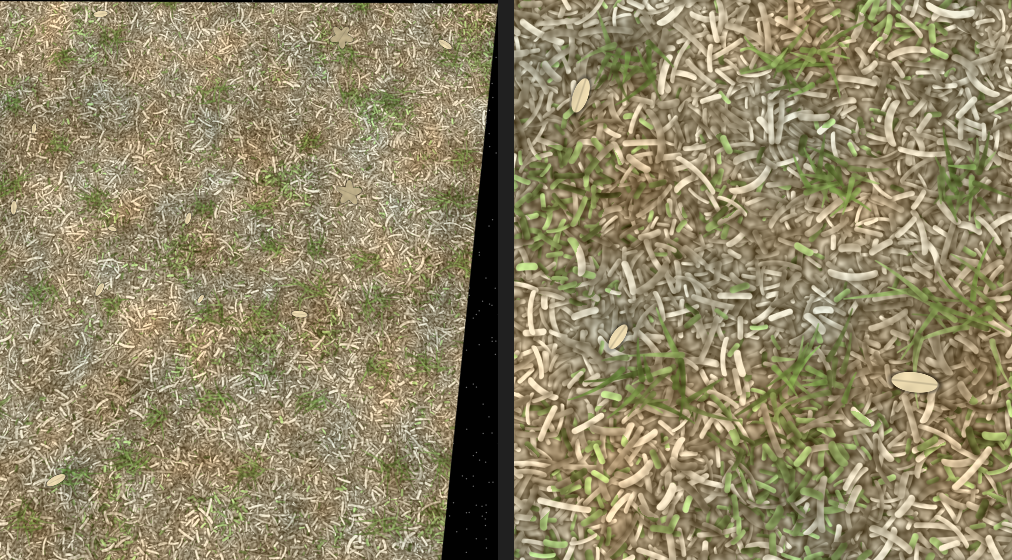
Left, the full canvas; right, a detail of the centre.
This texture is drawn by a Shadertoy shader. Its source:

```glsl
// Dry, trampled lawn seen at a slant: layers of short bent straws over soil,
// green tufts of radiating blades and a few pale fallen leaves.
// A slanted black border with sparse specks closes the right and top sides.

const vec3 DARK_STRAW = vec3(0.29, 0.23, 0.12);
const vec3 PALE_STRAW = vec3(0.93, 0.88, 0.77);
const vec3 GREEN_TINT = vec3(0.76, 1.00, 0.62);
const vec3 LEAF_CREAM = vec3(0.93, 0.86, 0.69);
const vec3 LEAF_TAN = vec3(0.75, 0.69, 0.54);
const vec3 BORDER_BLACK = vec3(0.005);
const int STRAW_LAYERS = 7;
const int BLADES = 20;
const float STRAW_CELLS = 68.0;   // density of the lowest, finest layer
const float TUFT_CELLS = 9.0;
const float TUFT_SHARE = 0.42;
const float LEAF_CELLS = 5.0;
const float LEAF_SHARE = 0.32;
const float SLANT = 0.35;         // grains shrink towards the top
const float SPECKLE = 0.34;

vec3 hash(vec2 c, float seed) {
    vec3 v = fract((c.xyx + seed * 17.3) * vec3(0.1031, 0.1030, 0.0973));
    v += dot(v, v.yxz + 33.33);
    return fract((v.xxy + v.yzz) * v.zyx);
}

float corner(vec2 cell, vec2 f, vec2 o) {
    float a = 6.2832 * hash(cell + o, 3.0).x;
    return dot(vec2(cos(a), sin(a)), f - o);
}

float gradientNoise(vec2 p) {
    vec2 i = floor(p), f = p - i;
    vec2 u = f * f * f * (f * (f * 6.0 - 15.0) + 10.0);
    return mix(mix(corner(i, f, vec2(0, 0)), corner(i, f, vec2(1, 0)), u.x),
               mix(corner(i, f, vec2(0, 1)), corner(i, f, vec2(1, 1)), u.x), u.y);
}

float fbm(vec2 p) {
    return gradientNoise(p) + 0.5 * gradientNoise(p * 2.1 + 7.0)
         + 0.25 * gradientNoise(p * 4.3 + 19.0);
}

float cover(float d, float aa) { return 1.0 - smoothstep(-aa, aa, d); }

vec2 turn(vec2 d, float a) {
    float c = cos(a), s = sin(a);
    return vec2(c * d.x + s * d.y, c * d.y - s * d.x);
}

// Surface state: x = tone from dark to pale, y = greenness
void addStraws(inout vec2 ground, vec2 q, float cells, float seed, float patchTone, float lush, float aa) {
    vec2 g = q * cells, home = floor(g);
    for (int k = 0; k < 9; k++) {
        vec2 c = home + vec2(k % 3 - 1, k / 3 - 1);
        vec3 place = hash(c, seed), look = hash(c, seed + 40.0);
        vec2 l = turn(g - c - place.xy, 6.2832 * place.z);
        l.y += (look.x - 0.5) * 0.9 * l.x * l.x;
        float halfLen = mix(0.2, 0.75, look.y * look.y);
        float width = mix(0.06, 0.12, look.x);
        float d = length(vec2(max(abs(l.x) - halfLen, 0.0), l.y)) - width;
        ground.x *= 1.0 - 0.32 * (1.0 - smoothstep(0.0, 0.16, d));
        float tone = mix(0.3, 1.12, look.z) + patchTone - 0.12 * l.y / width;
        float green = step(look.y, lush) * 0.75;
        ground = mix(ground, vec2(tone - 0.15 * green, green), cover(d, aa * cells));
    }
}

void addTufts(inout vec2 ground, vec2 q, float aa) {
    vec2 home = floor(q * TUFT_CELLS);
    for (int k = 0; k < 9; k++) {
        vec2 c = home + vec2(k % 3 - 1, k / 3 - 1);
        vec3 h = hash(c, 91.0);
        vec2 d = q - (c + 0.25 + 0.5 * h.xy) / TUFT_CELLS;
        if (h.z > TUFT_SHARE || length(d) > 0.09) continue;
        float size = mix(0.65, 1.15, h.z / TUFT_SHARE);
        ground.x *= 1.0 - 0.3 * (1.0 - smoothstep(0.01, 0.05 * size, length(d)));
        for (int b = 0; b < BLADES; b++) {
            vec3 r = hash(c * 5.0 + vec2(b, b * 3), 57.0);
            vec3 s = hash(c * 3.0 + vec2(b * 2, b), 23.0);
            vec2 root = (s.xy - 0.5) * vec2(0.055, 0.035) * size;
            vec2 l = turn(d - root, 6.2832 * r.x);
            float len = mix(0.014, 0.046, r.y) * size;
            l.y += (r.z - 0.5) * 14.0 * l.x * l.x;
            float along = clamp(l.x / len, 0.0, 1.0);
            float dist = length(l - vec2(along * len, 0.0)) - 0.0022 * (1.0 - 0.75 * along);
            ground.x *= 1.0 - 0.15 * (1.0 - smoothstep(0.0, 0.003, dist));
            vec2 blade = vec2(mix(0.18, 0.68, s.z) + 0.12 * along, mix(0.7, 1.15, r.z));
            ground = mix(ground, blade, 0.9 * cover(dist, aa));
        }
    }
}

void addLeaves(inout vec3 col, vec2 q, float aa) {
    vec2 c = floor(q * LEAF_CELLS);
    vec3 h = hash(c, 131.0), look = hash(c, 77.0);
    if (h.z > LEAF_SHARE) return;
    vec2 l = turn(q - (c + 0.25 + 0.5 * h.xy) / LEAF_CELLS, 6.2832 * look.x);
    float lobed = step(0.8, look.y);
    float size = mix(mix(0.009, 0.021, look.z), 0.027, lobed);
    float slim = length(l * vec2(1.0, 2.3)) - size;
    float wide = length(l) - size * (0.8 + 0.25 * cos(5.0 * atan(l.y, l.x)));
    float d = mix(slim, wide, lobed);
    col *= 1.0 - 0.35 * (1.0 - smoothstep(0.0, 0.005, d));
    vec3 leaf = mix(LEAF_CREAM, LEAF_TAN, lobed) * (0.98 + 0.12 * gradientNoise(q * 90.0));
    leaf *= 1.0 - 0.15 * cover(abs(l.y) - 0.0006, aa);
    col = mix(col, leaf, cover(d, aa));
}

void mainImage(out vec4 fragColor, in vec2 fragCoord) {
    vec2 p = fragCoord / iResolution.y;
    float px = 0.8 / iResolution.y;
    float zoom = 1.0 + SLANT * p.y;
    vec2 q = vec2((p.x - 0.42) * zoom, p.y + 0.5 * SLANT * p.y * p.y) + 3.0;
    float aa = px * zoom;

    // Soil, straw and tufts
    float patchTone = 0.22 * fbm(q * 5.0);
    float lush = 0.08 + 0.7 * smoothstep(0.05, 0.6, fbm(q * 6.0 + 31.0));
    vec2 ground = vec2(0.52 + patchTone + 0.5 * gradientNoise(q * 120.0), 0.0);
    for (int i = 0; i < STRAW_LAYERS; i++) {
        float cells = STRAW_CELLS - 4.5 * float(i);
        addStraws(ground, q, cells, float(i) + 1.0, patchTone, lush, aa);
    }
    addTufts(ground, q, aa);
    ground.x += SPECKLE * gradientNoise(q * 190.0);

    // Colour
    vec3 col = mix(DARK_STRAW, PALE_STRAW, clamp(ground.x, -0.25, 1.1));
    col *= mix(vec3(1.0), GREEN_TINT, ground.y);
    col *= 1.0 + 0.1 * fbm(q * 8.0 + 53.0) * vec3(1.0, 0.0, -1.0);
    addLeaves(col, q, aa);

    // Border with sparse specks
    vec2 s = p * 170.0;
    vec3 h = hash(floor(s), 211.0);
    float speck = step(0.95, h.z) * cover(length(fract(s) - 0.3 - 0.4 * h.xy) - 0.15, px * 170.0);
    float edge = min(0.788 + 0.102 * p.y - p.x, 0.998 - 0.005 * p.x - p.y);
    col = mix(col, BORDER_BLACK + 0.5 * speck, cover(edge, px));
    fragColor = vec4(clamp(col, 0.0, 1.0), 1.0);
}
```
